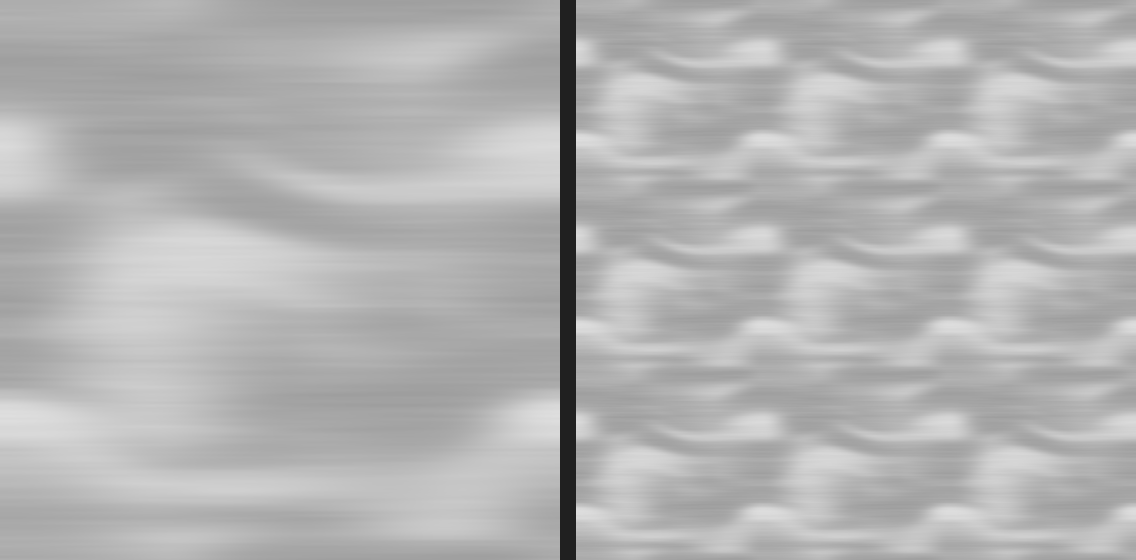
Left, the tile; right, the same tile 3 across and 3 down.
This texture is drawn by a three.js fragment shader. Its source:

```glsl
// Brushed grey metal: soft horizontal sheen with fine streaks, tiling on all sides.

varying vec2 vUv;

const float PI = 3.14159;
const float DARK_GREY = 0.635;
const float LIGHT_GREY = 0.87;
const float STREAK_CONTRAST = 0.041;

float hash(vec2 cell, float seed) {
  return fract(sin(dot(cell, vec2(127.1, 311.7)) + seed * 74.7) * 43758.5453);
}

// Wraps a cell index; the half step keeps rounding errors off the border
vec2 wrapCell(vec2 cell, vec2 cells) {
  return floor(mod(cell + 0.5, cells));
}

// Value noise that repeats after a whole number of cells
float tileNoise(vec2 uv, vec2 cells, float seed) {
  vec2 p = uv * cells;
  vec2 i = floor(p);
  vec2 f = p - i;
  vec2 w = f * f * (3.0 - 2.0 * f);
  vec2 a = wrapCell(i, cells);
  vec2 b = wrapCell(i + 1.0, cells);
  float low = mix(hash(a, seed), hash(vec2(b.x, a.y), seed), w.x);
  float high = mix(hash(vec2(a.x, b.y), seed), hash(b, seed), w.x);
  return mix(low, high, w.y);
}

// Bends the bands up and down, fading to nothing at the tile border
vec2 bend(vec2 uv, float amount) {
  vec2 border = sin(PI * uv);
  vec2 fade = 1.0 - pow(1.0 - border, vec2(3.0));
  float lift = tileNoise(uv, vec2(3.0, 4.0), 1.0) - 0.5;
  float slide = tileNoise(uv, vec2(2.0, 5.0), 2.0) - 0.5;
  return uv + amount * fade * vec2(1.5 * slide, lift);
}

// Broad, blurred reflections; they level out where the tile meets itself
float sheen(vec2 uv) {
  float broad = tileNoise(uv, vec2(4.0, 13.0), 3.0);
  float medium = tileNoise(uv, vec2(3.0, 19.0), 4.0);
  float wide = tileNoise(uv, vec2(2.0, 7.0), 5.0);
  return 0.56 * broad + 0.29 * medium + 0.15 * wide;
}

// Fine, nearly straight brush lines, centred on zero
float streaks(vec2 uv) {
  float total = 0.0;
  float weight = 0.5;
  float rows = 90.0;
  for (int k = 0; k < 3; k++) {
    float layer = float(k);
    total += weight * (tileNoise(uv, vec2(3.0 + 2.0 * layer, rows), 6.0 + layer) - 0.5);
    rows += 62.0;
    weight *= 0.85;
  }
  return total;
}

void main() {
  float light = smoothstep(0.23, 0.95, sheen(bend(vUv, 0.1)));
  float grey = mix(DARK_GREY, LIGHT_GREY, light);
  grey += STREAK_CONTRAST * streaks(vUv);
  gl_FragColor = vec4(vec3(grey), 1.0);
}
```
